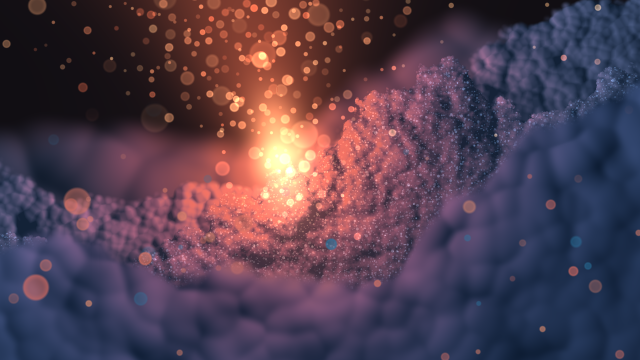
This background is drawn by a Shadertoy shader. Its source:

```glsl
const vec2 FIRE = vec2(0.78, 0.56);
const vec3 NIGHT = vec3(0.065, 0.055, 0.075);
const vec3 SHADOW = vec3(0.06, 0.12, 0.20);
const vec3 SLATE = vec3(0.30, 0.37, 0.53);
const vec3 MAUVE = vec3(0.56, 0.34, 0.45);
const vec3 CORAL = vec3(0.88, 0.42, 0.38);
const vec3 ORANGE = vec3(0.85, 0.36, 0.22);
const vec3 GOLD = vec3(1.0, 0.77, 0.50);
const vec3 TEAL = vec3(0.16, 0.48, 0.65);
const vec3 NEAR_TINT = vec3(0.78, 0.88, 0.96);
const float LIGHT_FALLOFF = 2.3;
const float RELIEF = 5.0;

// Crest heights at equal steps across the canvas, from far to near
const float FAR[8] = float[8](0.60, 0.64, 0.61, 0.56, 0.79, 0.91, 0.86, 0.86);
const float BACK[8] = float[8](0.53, 0.45, 0.49, 0.51, 0.64, 0.80, 0.98, 1.05);
const float MAIN[8] = float[8](0.34, 0.27, 0.36, 0.48, 0.69, 0.83, 0.68, 0.81);
const float NEAR[8] = float[8](0.28, 0.35, 0.25, 0.22, 0.22, 0.43, 0.64, 0.78);

vec2 hash2(vec2 p) {
    vec2 q = vec2(dot(p, vec2(127.1, 311.7)), dot(p, vec2(269.5, 183.3)));
    return fract(sin(q) * 43758.5);
}

float crestHeight(float x, float crest[8]) {
    float t = clamp(x / 1.7778, 0.0, 0.9999) * 7.0;
    int i = int(t);
    return mix(crest[i], crest[i + 1], smoothstep(0.0, 1.0, fract(t)));
}

// Rounded lumps blended by a soft maximum
float domes(vec2 p, float crisp) {
    vec2 cell = floor(p);
    float sum = 0.0;
    for (int y = -1; y <= 1; y++)
    for (int x = -1; x <= 1; x++) {
        vec2 id = cell + vec2(x, y);
        vec2 d = p - id - hash2(id);
        sum += exp(-crisp * dot(d, d));
    }
    return 1.0 + log(sum + 1e-6) / crisp;
}

float billow(vec2 p, int octaves, float crisp) {
    float sum = 0.0, amp = 0.5;
    for (int i = 0; i < octaves; i++) {
        sum += amp * (domes(p, crisp) - 0.8);
        p = mat2(1.64, 1.2, -1.2, 1.64) * p + 7.3;
        amp *= 0.55;
    }
    return sum;
}

float warmth(vec2 p) {
    return exp(-LIGHT_FALLOFF * length(p - FIRE));
}

// Cloud bank lit by the fire: colour and coverage
vec4 cloud(vec2 p, float crest[8], float scale, int octaves, float crisp, float soft, float rough) {
    vec2 toFire = (FIRE - p) / (length(FIRE - p) + 0.02);
    float b = billow(p * scale, octaves, crisp);
    float facing = b - billow(p * scale + toFire * 0.08, octaves, crisp);
    float depth = crestHeight(p.x, crest) + b * rough - p.y;
    float shade = clamp(0.62 + RELIEF * facing + 1.3 * b, 0.05, 1.35);
    shade *= mix(0.4, 1.0, exp(-3.0 * max(depth, 0.0)));
    float warm = warmth(p) * (0.5 + 0.85 * shade);
    vec3 col = mix(SHADOW, SLATE, shade);
    col = mix(col, MAUVE * (0.5 + 0.65 * shade), smoothstep(0.08, 0.48, warm));
    col = mix(col, CORAL, smoothstep(0.4, 0.8, warm));
    col = mix(col, GOLD, smoothstep(0.85, 1.3, warm));
    return vec4(col, smoothstep(-soft, soft, depth));
}

// Column of sparks widening upward
float plume(vec2 p) {
    float rise = p.y - FIRE.y;
    float off = (p.x - FIRE.x + 0.25 * rise) / (0.13 + 0.6 * max(rise, 0.0));
    return exp(-off * off) * smoothstep(-0.25, 0.0, rise);
}

// Out-of-focus discs: x is light, y is hue
vec2 bokeh(vec2 p, float size, float inPlume, float scatter, float seed) {
    vec2 cell = floor(p / size), sum = vec2(0.0);
    float edge = size * 0.02 + 0.7 / iResolution.y;
    for (int y = -1; y <= 1; y++)
    for (int x = -1; x <= 1; x++) {
        vec2 id = cell + vec2(x, y);
        vec2 center = (id + 0.1 + 0.8 * hash2(id + seed)) * size;
        vec2 rnd = hash2(id + seed + 31.7);
        vec2 look = hash2(id + seed + 73.1);
        float r = size * mix(0.1, 0.32, rnd.y * rnd.y);
        float d = length(p - center);
        float disc = 1.0 - smoothstep(r - edge, r + edge, d);
        disc *= 0.75 + 0.25 * smoothstep(0.5 * r, r, d);
        disc *= step(rnd.x, inPlume * plume(center) + scatter) * mix(0.3, 1.0, look.x);
        if (disc > sum.x) sum = vec2(disc, look.y);
    }
    return sum;
}

void mainImage(out vec4 fragColor, in vec2 fragCoord) {
    vec2 p = fragCoord / iResolution.y;
    p.x *= 1.7778 * iResolution.y / iResolution.x;
    float column = plume(p);

    // Night sky and distant clouds
    vec3 col = NIGHT + ORANGE * (0.1 * column + 0.32 * column * column);
    vec4 layer = cloud(p, FAR, 4.0, 2, 6.0, 0.06, 0.15);
    col = mix(col, layer.rgb * 0.85, layer.a * 0.9);
    layer = cloud(p + 0.013, BACK, 5.5, 4, 14.0, 0.018, 0.25);
    col = mix(col, layer.rgb, layer.a);

    // Crystalline bank with glints of two sizes
    layer = cloud(p, MAIN, 4.5, 6, 20.0, 0.006, 0.3);
    vec3 glintColor = mix(vec3(0.5, 0.68, 0.88), GOLD, smoothstep(0.25, 0.75, warmth(p)));
    float glint = bokeh(p, 0.012, 0.0, 0.3, 5.0).x + bokeh(p, 0.0075, 0.0, 0.45, 8.0).x;
    col = mix(col, layer.rgb * 0.97 + glintColor * glint * 0.42, layer.a);

    // Fire core and its halo
    vec2 q = p - FIRE;
    q = vec2(q.x + 0.15 * q.y, q.y * 0.5 - 0.01);
    col += GOLD * 0.7 * exp(-dot(q, q) / 0.0045) + ORANGE * 0.4 * exp(-7.0 * length(q));

    // Rising embers, large to small
    for (int i = 0; i < 4; i++) {
        float size = 0.13 * pow(0.65, float(i));
        vec2 ember = bokeh(p, size, 0.75, 0.015, 11.0 + 17.0 * float(i));
        col += mix(ORANGE, GOLD, ember.y) * ember.x * (0.32 + 0.16 * float(i));
    }

    // Blurred foreground and drifting motes
    layer = cloud(p + 3e-3, NEAR, 3.6, 3, 6.0, 0.03, 0.22);
    col = mix(col, layer.rgb * NEAR_TINT, layer.a);
    for (int i = 0; i < 2; i++) {
        vec2 mote = bokeh(p, 0.12 - 0.06 * float(i), 0.0, 0.14, 91.0 + 23.0 * float(i));
        vec3 tint = mote.y < 0.25 ? TEAL : mix(CORAL, GOLD, mote.y * mote.y * 0.5);
        col = mix(col, tint, mote.x * 0.8 * (1.0 - smoothstep(0.4, 0.75, p.y)));
    }
    fragColor = vec4(clamp(col, 0.0, 1.0), 1.0);
}
```
